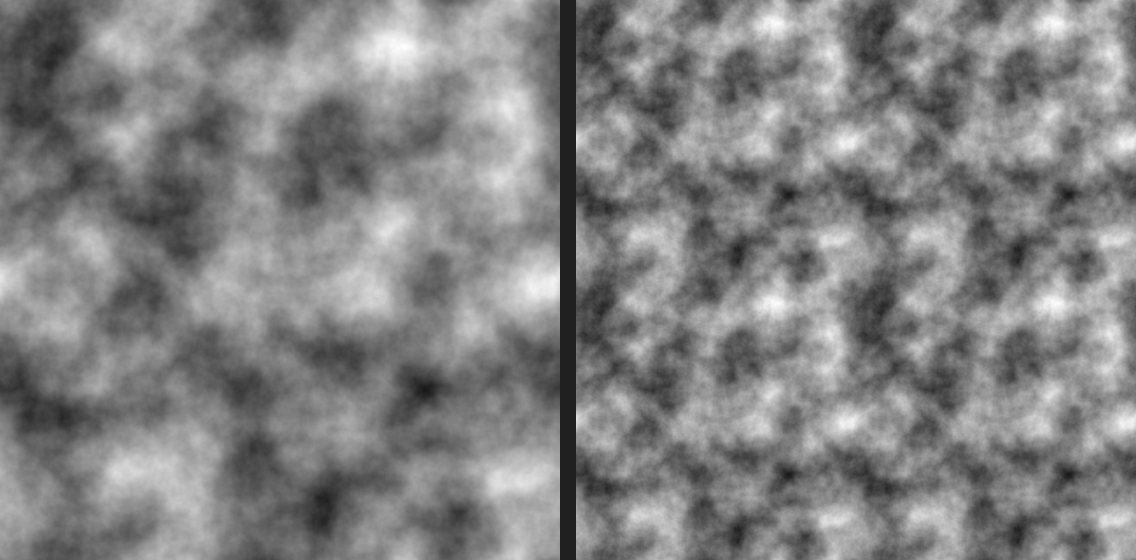
Left: one tile. Right: repeated 2 by 2.
Give the GLSL for this texture, as a WebGL 2 fragment shader.

```glsl
#version 300 es
precision highp float;
precision highp int;
// Soft grey cloud texture that tiles on all sides.
// Six octaves of gradient noise on wrapping lattices are summed,
// each with twice the frequency and half the strength of the last.

uniform vec2 u_resolution;
out vec4 fragColor;

// Integer mixing hash: lattice cell and octave to 32 random bits.
uint hash(uvec3 v) {
    uint h = v.x * 1597u + v.y * 51749u + v.z * 7919u + 137u;
    h = (h ^ (h >> 16)) * 0x7feb352du;
    h = (h ^ (h >> 15)) * 0x846ca68bu;
    return h ^ (h >> 16);
}

// Random unit gradient of a lattice corner, wrapped to the period.
vec2 cornerGradient(vec2 corner, float period, int octave) {
    uint bits = hash(uvec3(uvec2(mod(corner, period)), uint(octave)));
    vec2 direction = vec2(bits & 0xffffu, bits >> 16) - 32767.5;
    return normalize(direction);
}

float cornerRamp(vec2 cell, vec2 local, vec2 corner, float period, int octave) {
    return dot(cornerGradient(cell + corner, period, octave), local - corner);
}

// Periodic gradient noise with a quintic fade.
float gradientNoise(vec2 p, float period, int octave) {
    vec2 cell = floor(p);
    vec2 f = p - cell;
    vec2 fade = f * f * f * (f * (f * 6.0 - 15.0) + 10.0);
    float bottom = mix(cornerRamp(cell, f, vec2(0, 0), period, octave),
                       cornerRamp(cell, f, vec2(1, 0), period, octave), fade.x);
    float top = mix(cornerRamp(cell, f, vec2(0, 1), period, octave),
                    cornerRamp(cell, f, vec2(1, 1), period, octave), fade.x);
    return mix(bottom, top, fade.y);
}

// Octave sum; shifted lattices keep the grid from showing.
float clouds(vec2 uv) {
    float sum = 0.0;
    float strength = 1.0;
    float period = 5.0;
    for (int octave = 0; octave < 6; octave++) {
        vec2 shift = vec2(0.37, 0.71) * float(octave);
        sum += strength * gradientNoise(uv * period + shift, period, octave);
        strength *= 0.5;
        period *= 2.0;
    }
    return sum;
}

void main() {
    vec2 uv = gl_FragCoord.xy / u_resolution;
    float grey = 0.515 + 0.6 * clouds(uv);
    fragColor = vec4(vec3(clamp(grey, 0.0, 1.0)), 1.0);
}
```
